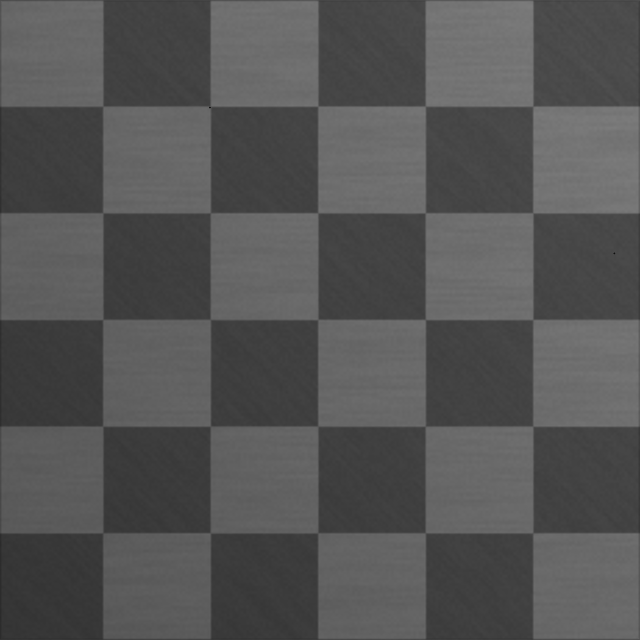
This pattern is drawn by a three.js fragment shader. Its source:

```glsl
// Six by six checkerboard of brushed grey metal tiles, lit from the upper right.
#define TILES vec2(5.953, 6.0)
#define SHIFT vec2(0.039, 0.0)
#define DARK_TONE 0.254
#define LIGHT_TONE 0.408
#define LIGHT_SLOPE vec2(0.19, 0.17)
#define EDGE_SOFT 0.014
#define SEAM_WIDTH 0.02
#define SEAM_GLOW 0.016
#define BRUSH_LIGHT 0.036
#define BRUSH_DARK 0.022
#define GRAIN 0.016
#define SPECK_RADIUS 0.0014

varying vec2 vUv;

float hash(vec2 p) {
  vec3 q = fract(vec3(p.xyx) * 0.1031);
  q += dot(q, q.yzx + 33.33);
  return fract((q.x + q.y) * q.z);
}

float valueNoise(vec2 p) {
  vec2 i = floor(p);
  vec2 f = fract(p);
  f = f * f * (3.0 - 2.0 * f);
  return mix(mix(hash(i), hash(i + vec2(1.0, 0.0)), f.x),
             mix(hash(i + vec2(0.0, 1.0)), hash(i + vec2(1.0, 1.0)), f.x), f.y);
}

// Long strokes along x, in two widths, centred on zero.
float brush(vec2 p, float seed) {
  float fine = valueNoise(p * vec2(2.5, 30.0) + seed);
  float broad = valueNoise(p * vec2(0.8, 11.0) + seed + 57.0);
  return 0.6 * fine + 0.4 * broad - 0.5;
}

float speck(vec2 center) {
  return 1.0 - smoothstep(0.5 * SPECK_RADIUS, 1.5 * SPECK_RADIUS, length(vUv - center));
}

void main() {
  vec2 grid = vUv * TILES + SHIFT;
  vec2 cell = floor(grid);
  vec2 local = grid - cell;
  float seed = floor(hash(cell + 3.0) * 200.0);

  // Checker mask with soft edges: 1 on light tiles, 0 on dark ones
  vec2 edge = min(local, 1.0 - local);
  vec2 signs = 1.0 - 2.0 * mod(cell, 2.0);
  vec2 side = signs * smoothstep(-EDGE_SOFT, EDGE_SOFT, edge) * 2.0 - signs;
  float lightTile = 0.5 - 0.5 * side.x * side.y;

  // Level strokes on light tiles, falling diagonal strokes on dark ones
  vec2 diagonal = vec2(local.x - local.y, local.x + local.y) * 0.7071;
  float levelStroke = BRUSH_LIGHT * brush(local, seed);
  float slantStroke = BRUSH_DARK * brush(diagonal + 2.0, seed);
  float tone = mix(DARK_TONE + slantStroke, LIGHT_TONE + levelStroke, lightTile);

  // Fine grain and pale seams
  tone += GRAIN * (valueNoise(vUv * 230.0) - 0.5);
  float seam = 1.0 - smoothstep(0.0, SEAM_WIDTH, min(edge.x, edge.y));
  tone += SEAM_GLOW * seam;

  // Light falloff and a thin dark outer border
  tone *= 1.0 + dot(vUv - 0.5, LIGHT_SLOPE);
  vec2 margin = min(vUv, 1.0 - vUv);
  tone *= mix(0.8, 1.0, smoothstep(0.0, 0.004, min(margin.x, margin.y)));

  // Two stray pits
  float pits = max(speck(vec2(0.328, 0.832)), speck(vec2(0.96, 0.604)));
  tone *= 1.0 - 0.8 * pits;

  gl_FragColor = vec4(vec3(tone), 1.0);
}
```
